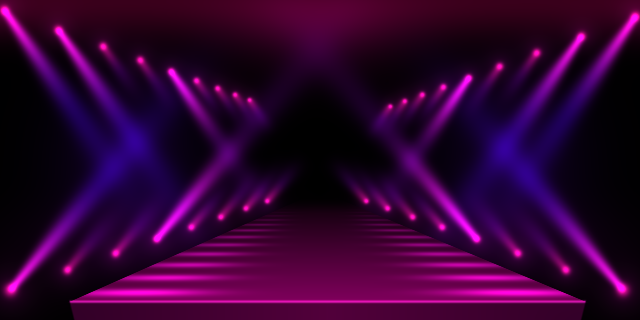
A Shadertoy shader for this background:

```glsl
const vec3 PINK = vec3(1.0, 0.05, 0.62);
const vec3 MAGENTA = vec3(0.92, 0.05, 0.85);
const vec3 PURPLE = vec3(0.24, 0.0, 0.36);
const vec3 BLUE = vec3(0.18, 0.0, 0.58);
const float HORIZON = 0.403;
const float STAGE_FRONT = 0.057;

float gauss(float x) {
    return exp(-x * x);
}

float glow(vec2 p, vec2 center, vec2 radius) {
    vec2 q = (p - center) / radius;
    return exp(-dot(q, q));
}

// Cone of light that widens, dims and shifts colour along its axis
vec3 beam(vec2 p, vec2 source, vec2 dir, float len, float spread, vec3 near, vec3 far) {
    vec2 q = p - source;
    float along = dot(q, dir);
    float across = q.x * dir.y - q.y * dir.x;
    float width = 0.011 + spread * max(along, 0.0);
    float t = clamp(along / len, 0.0, 1.0);
    float fade = (1.0 - t) * (1.0 - t * t) * smoothstep(-0.012, 0.012, along);
    vec3 color = mix(near, far, smoothstep(0.0, 0.42, t));
    return color * fade * gauss(across / width);
}

// Hot spot with a soft halo
vec3 lamp(vec2 p, vec2 source, float size) {
    float d = length(p - source) / size;
    return PINK * 0.75 * gauss(d / 0.011) + MAGENTA * 0.24 * exp(-d / 0.028);
}

// Two receding rows on one side; x points outward from the centre
vec3 lightRows(vec2 p, float rightSide) {
    vec3 light = vec3(0.0);
    for (int i = 0; i < 9; i++) {
        float k = float(i);
        float size = mix(1.2, 0.6, k / 8.0);

        // Ceiling row
        float x = 0.987 * pow(0.829, k);
        vec2 source = vec2(x, 0.607 + 0.367 * x - 0.02 * rightSide);
        vec2 dir = normalize(vec2(-0.57, -0.82));
        bool outer = i < 2;
        bool strong = outer || i == 4;
        float len = strong ? (outer ? 1.0 : 0.75) : 0.24 * size;
        vec3 near = strong ? MAGENTA : PINK * 0.45;
        light += beam(p, source, dir, len, strong ? 0.075 : 0.11, near, outer ? BLUE : PURPLE);
        light += lamp(p, source, size);

        // Floor row
        if (i < 8) {
            x = 1.18 * pow(0.85, k) - 0.213 - 0.02 * rightSide;
            source = vec2(x, 0.094 + 0.346 * (0.966 - x - 0.02 * rightSide));
            dir = normalize(vec2(-0.645, 0.764));
            strong = i == 0 || i == 3;
            len = strong ? 1.15 : 0.3 * size;
            near = strong ? MAGENTA : PINK * 0.45;
            light += beam(p, source, dir, len, strong ? 0.07 : 0.12, near, i == 0 ? BLUE : PURPLE);
            light += lamp(p, source, size * (i == 0 ? 1.4 : 1.0));
        }
    }
    return light;
}

vec3 backdrop(vec2 p) {
    float ceiling = smoothstep(0.75, 1.0, p.y);
    vec3 color = vec3(0.22, 0.0, 0.10) * ceiling * ceiling;
    color += vec3(0.17, 0.0, 0.12) * glow(p, vec2(0.0, 0.91), vec2(0.3, 0.13));
    vec2 side = vec2(abs(p.x), p.y);
    color += vec3(0.06, 0.0, 0.13) * glow(side, vec2(0.6, 0.5), vec2(0.22, 0.25));
    color += vec3(0.07, 0.0, 0.08) * glow(side, vec2(0.55, 0.25), vec2(0.35, 0.12));
    return color;
}

// Floor with light bands spaced in perspective
vec3 stageFloor(float u, float y) {
    float depth = max((HORIZON - y) / (HORIZON - STAGE_FRONT), 0.001);
    vec3 color = vec3(0.50, 0.0, 0.36) * depth * mix(1.0, 0.8, u * u);
    float row = log(max((0.398 - y) / 0.3125, 0.001)) / log(0.85);
    float band = gauss((fract(row + 0.5) - 0.5) * 4.5);
    float reach = gauss((u - 0.8) / 0.28);
    return color + vec3(0.75, 0.02, 0.68) * band * reach * depth * smoothstep(0.36, 0.28, y);
}

void mainImage(out vec4 fragColor, in vec2 fragCoord) {
    vec2 p = (fragCoord - vec2(0.5 * iResolution.x, 0.0)) / iResolution.y;
    float aa = 1.2 / iResolution.y;
    vec3 color = backdrop(p);

    // Stage top
    float drop = HORIZON - p.y;
    float halfWidth = max(2.33 * drop, 0.001);
    float offset = abs(p.x - 0.07 * drop);
    float above = smoothstep(-aa, aa, p.y - STAGE_FRONT);
    float top = smoothstep(-aa, aa, halfWidth - offset) * above * smoothstep(0.39, 0.33, p.y);
    color = mix(color, stageFloor(offset / halfWidth, p.y), top);

    // Front face and its lit rim
    float faceOffset = abs(p.x - 0.024);
    float faceWidth = 0.806 - 0.25 * (STAGE_FRONT - p.y);
    float face = smoothstep(-aa, aa, faceWidth - faceOffset);
    vec3 faceColor = mix(vec3(0.32, 0.0, 0.23), vec3(0.16, 0.0, 0.13), faceOffset);
    color = mix(color, faceColor, face * (1.0 - above));
    color += vec3(0.6, 0.08, 0.5) * face * gauss((p.y - STAGE_FRONT) / 0.004);

    // Lights on both sides
    vec3 light = lightRows(vec2(-p.x, p.y), 0.0) + lightRows(p, 1.0);
    color += light * (1.0 - 0.6 * top);
    fragColor = vec4(min(color, 1.0), 1.0);
}
```
